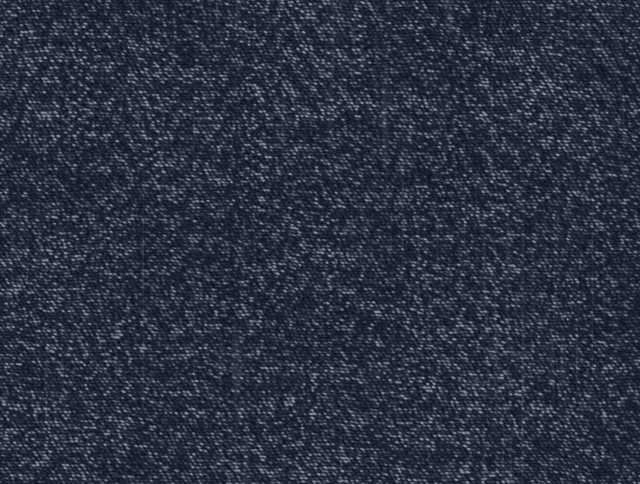
Write a Shadertoy shader that draws this texture.

```glsl
// Dark indigo denim: short pale stitches in offset twill rows on navy ground.
// Each stitch is a soft tilted dash of random brightness; stretched noise
// adds the uneven warp and weft threads, and broad noise the faded patches.

float hash(vec2 p) {
    return fract(sin(dot(p, vec2(127.1, 311.7))) * 43758.5453);
}

float noise(vec2 p) {
    vec2 cell = floor(p), f = fract(p);
    f = f * f * (3.0 - 2.0 * f);
    return mix(mix(hash(cell), hash(cell + vec2(1, 0)), f.x),
               mix(hash(cell + vec2(0, 1)), hash(cell + vec2(1, 1)), f.x), f.y);
}

// Sum of nearby stitches; one unit of q is one stitch pitch.
float twill(vec2 q) {
    float light = 0.0;
    for (int j = -1; j <= 1; j++) {
        float row = floor(q.y) + float(j);
        // Each row slides sideways, giving diagonals that fall to the right.
        float x = q.x + row * 0.38 + 0.35 * hash(vec2(row, 7.0));
        for (int i = -1; i <= 1; i++) {
            vec2 id = vec2(floor(x) + float(i), row);
            vec2 jitter = vec2(hash(id + 31.7), hash(id + 67.3)) - 0.5;
            vec2 d = vec2(x, q.y) - id - 0.5 - jitter * vec2(0.4, 0.25);
            d.y += 0.35 * d.x;
            d /= vec2(0.32 + 0.14 * hash(id + 13.1), 0.36);
            float h = hash(id);
            light += (0.07 + 0.46 * h * h) * exp(-dot(d, d));
        }
    }
    return light;
}

void mainImage(out vec4 fragColor, in vec2 fragCoord) {
    vec2 p = fragCoord / iResolution.y;

    // Slight waviness of the cloth, then the stitch grid.
    vec2 warp = vec2(noise(p * 9.0), noise(p * 9.0 + 40.0)) - 0.5;
    float light = twill(p * vec2(97.0, 145.0) + warp * 1.2);

    // Uneven threads: long vertical warp, horizontal weft, faded clouds.
    float warpThread = noise(vec2(p.x * 150.0, p.y * 6.0));
    float weftThread = noise(vec2(p.x * 7.0 + 20.0, p.y * 75.0));
    float cloud = 0.6 * noise(p * vec2(3.0, 5.0) + 11.0)
                + 0.4 * noise(p * vec2(8.0, 17.0) + 5.0);
    light *= 0.2 + 0.6 * warpThread + 0.55 * weftThread + 0.5 * cloud;

    // Sparse pale slubs along the warp, and fine fibre grain.
    float slub = noise(vec2(p.x * 125.0 + 60.0, p.y * 4.0 + 9.0));
    light += 0.06 * smoothstep(0.76, 1.0, slub);
    light += 0.08 * (noise(p * vec2(300.0, 390.0)) - 0.5);

    // The right edge sinks a little into shade.
    float across = fragCoord.x / iResolution.x;
    light *= 1.0 - 0.25 * smoothstep(0.88, 1.0, across);

    vec3 navy = vec3(0.065, 0.095, 0.165);
    fragColor = vec4(navy + clamp(light, -0.02, 0.45), 1.0);
}
```
